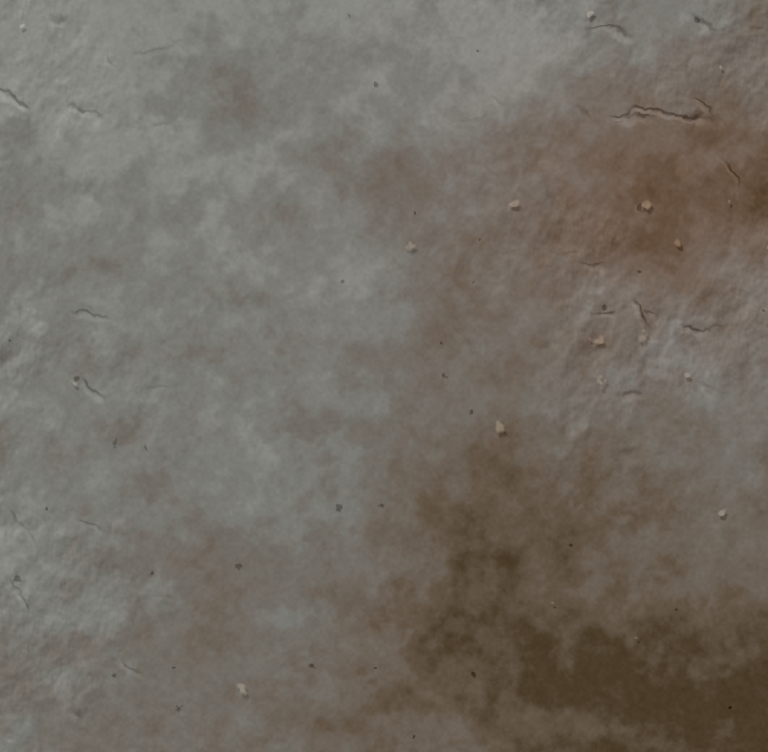
Reproduce this texture procedurally as a WebGL 1 fragment shader.

```glsl
precision highp float;
// Weathered plaster wall: cool grey fading into brown damp stains, with creases, pits and grit.
uniform vec2 u_resolution;

const vec3 PALE   = vec3(0.530, 0.530, 0.510);
const vec3 GREY   = vec3(0.474, 0.473, 0.452);
const vec3 TAUPE  = vec3(0.440, 0.420, 0.390);
const vec3 BROWN  = vec3(0.418, 0.378, 0.335);
const vec3 UMBER  = vec3(0.375, 0.322, 0.262);
const vec3 DARK   = vec3(0.295, 0.236, 0.165);
const vec3 RUST   = vec3(0.028, -0.002, -0.008);
const vec2 LIGHT_STEP = vec2(-0.0030, 0.0045);
const float MOTTLE = 0.55;
const float RELIEF = 0.23;
const float CREASE_DEPTH = 0.13;
const float GRAIN = 0.036;

float hash(vec2 p) {
  vec3 q = fract(vec3(p.xyx) * 0.1031);
  q += dot(q, q.yzx + 33.33);
  return fract((q.x + q.y) * q.z);
}

vec2 hash2(vec2 p) { return vec2(hash(p + 17.3), hash(p + 71.9)); }

float noise(vec2 p) {
  vec2 i = floor(p), f = fract(p);
  f = f * f * (3.0 - 2.0 * f);
  return mix(mix(hash(i), hash(i + vec2(1.0, 0.0)), f.x),
             mix(hash(i + vec2(0.0, 1.0)), hash(i + 1.0), f.x), f.y);
}

float fbm(vec2 p) {
  float sum = 0.0, amp = 0.52;
  for (int i = 0; i < 5; i++) {
    sum += amp * noise(p);
    p = mat2(0.8, 0.6, -0.6, 0.8) * p * 2.03 + 11.7;
    amp *= 0.5;
  }
  return sum;
}

mat2 turn(float a) { return mat2(cos(a), -sin(a), sin(a), cos(a)); }

float blob(vec2 p, vec2 centre, vec2 radius) {
  vec2 d = (p - centre) / radius;
  return exp(-dot(d, d));
}

// Broad layout of damp: 0 is clean plaster, 1 is the darkest stain
float stain(vec2 p) {
  vec2 w = p + 0.12 * (vec2(fbm(p * 6.0), fbm(p * 6.0 + 40.0)) - 0.5);
  float t = -0.03 + 0.36 * w.x + 0.27 * (1.0 - w.y);
  t += 0.46 * blob(w, vec2(0.84, 0.05), vec2(0.36, 0.25));
  t += 0.38 * blob(w, vec2(0.88, 0.76), vec2(0.34, 0.12));
  t += 0.25 * blob(w, vec2(0.66, 0.32), vec2(0.13, 0.17));
  t += 0.20 * blob(w, vec2(0.15, 0.27), vec2(0.05, 0.04));
  t -= 0.18 * blob(w, vec2(0.93, 0.45), vec2(0.17, 0.13));
  t -= 0.22 * blob(w, vec2(0.68, 0.93), vec2(0.14, 0.09));
  t += MOTTLE * (fbm(p * 8.0 + 3.0) - 0.5);
  return t + 0.42 * (fbm(p * 28.0) - 0.5) + 0.20 * (fbm(p * 75.0) - 0.5);
}

vec3 plaster(float t) {
  vec3 c = mix(PALE, GREY, smoothstep(0.0, 0.2, t));
  c = mix(c, TAUPE, smoothstep(0.2, 0.4, t));
  c = mix(c, BROWN, smoothstep(0.4, 0.6, t));
  c = mix(c, UMBER, smoothstep(0.6, 0.8, t));
  return mix(c, DARK, smoothstep(0.78, 1.0, t));
}

// Lumpy surface, slightly drawn out along steep diagonals
float height(vec2 p) { return fbm(turn(1.05) * p * vec2(26.0, 36.0)); }

// Irregular spots, at most one in each grid cell
float spots(vec2 p, float cells, float chance, float radius, float seed) {
  vec2 q = p * cells + seed;
  vec2 id = floor(q);
  vec2 d = (fract(q) - 0.3 - 0.4 * hash2(id)) / cells;
  d = turn(6.28 * hash(id + 5.0)) * d * vec2(1.0, 1.4);
  float r = radius * mix(0.3, 1.0, hash(id + 9.0));
  float edge = length(d) + 1.1 * r * (noise(p * 1.8 / radius) - 0.5);
  return step(hash(id + 2.0), chance) * (1.0 - smoothstep(0.3 * r, 1.2 * r, edge));
}

// Ragged creases: dark broken groove with a lit lower lip
float creases(vec2 p, float cells, float chance, float seed) {
  vec2 w = p + 0.05 * (vec2(fbm(p * 20.0 + seed), fbm(p * 20.0 + 60.0)) - 0.5);
  vec2 q = w * cells + seed;
  vec2 id = floor(q);
  vec2 d = (fract(q) - 0.4 - 0.2 * hash2(id)) / cells;
  d = turn(-0.35 + 1.3 * (hash(id + 4.0) - 0.5)) * d;
  float along = abs(d.x) * cells / mix(0.25, 0.42, hash(id + 6.0));
  float taper = 1.0 - smoothstep(0.4, 1.0, along);
  float width = 0.002 + 0.004 * noise(p * 38.0 + seed);
  float groove = 1.0 - smoothstep(0.0, width, abs(d.y));
  float lip = 1.0 - smoothstep(0.0, 1.6 * width, abs(d.y + 1.8 * width));
  float broken = smoothstep(0.25, 0.65, noise(p * 32.0 + seed + 9.0));
  return step(hash(id + 8.0), chance) * taper * broken * (0.5 * lip - groove);
}

void main() {
  vec2 p = gl_FragCoord.xy / u_resolution.y;
  vec3 color = plaster(stain(p));

  // Regions of rough wall and of rusty tint
  float right = smoothstep(0.5, 0.9, p.x);
  float left = 1.0 - smoothstep(0.04, 0.34, p.x);
  float rough = 0.18 + 0.65 * left + 0.7 * right * smoothstep(0.2, 0.6, p.y);
  color += RUST * blob(p, vec2(0.88, 0.72), vec2(0.3, 0.22));

  // Raking light in patches, and creases
  float patches = 0.35 + 1.3 * smoothstep(0.35, 0.7, fbm(p * 9.0 + 50.0));
  color += RELIEF * rough * patches * (height(p) - height(p + LIGHT_STEP));
  float crease = creases(p, 3.6, 0.7, 3.4) + 0.8 * creases(p, 6.0, 0.5, 21.7);
  crease += 0.8 * creases(p, 11.0, 0.4, 47.2);
  color += CREASE_DEPTH * crease * smoothstep(0.15, 0.85, rough);

  // Faded patches, pale grit with shadows, dark pits
  color += 0.035 * spots(p, 6.0, 0.2, 0.026, 7.0);
  float gritChance = 0.03 + 0.12 * right;
  float grit = spots(p, 17.0, gritChance, 0.010, 13.0);
  float shadow = spots(p + vec2(-0.003, 0.006), 17.0, gritChance, 0.010, 13.0);
  color -= 0.10 * shadow * (1.0 - grit);
  color += vec3(0.12, 0.11, 0.09) * grit;
  color -= 0.12 * spots(p, 23.0, 0.03 + 0.08 * rough, 0.0065, 31.0);

  // Fine grain
  color += GRAIN * (0.6 * noise(p * 130.0) + 0.6 * noise(p * 260.0) - 0.6);
  gl_FragColor = vec4(clamp(color, 0.0, 1.0), 1.0);
}
```
